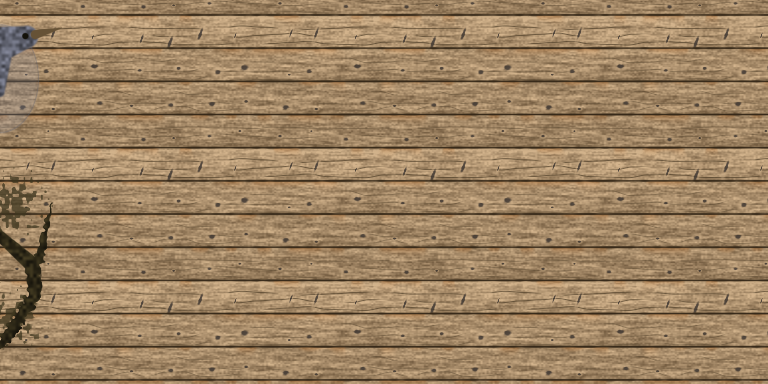
This texture is drawn by a Shadertoy shader. Its source:

```glsl
// Weathered horizontal boards: a tile of four planks repeats across and down.
// Wrapped value noise makes the grain, hashed cells place knots and cracks.
// A faded blue-grey bird and a mossy branch enter from the left edge.

const float PLANK = 0.0864;            // plank height, in canvas heights
const float ROWS = 4.0;                // planks in one tile
const vec2 TILE = vec2(0.685, PLANK * ROWS);
const float FIRST_SEAM = 0.039;        // below the top edge
const float SEAM_HALF = 0.0021;
const float CRACK_HALF = 0.0009;
const float KNOTS = 7.0;               // knot cells along one tile
const float GRAIN_CONTRAST = 2.1;

const vec3 WOOD_DARK = vec3(0.55, 0.45, 0.33);
const vec3 WOOD_LIGHT = vec3(0.79, 0.67, 0.52);
const vec3 SHADE = vec3(0.40, 0.32, 0.21);
const vec3 SEAM = vec3(0.20, 0.15, 0.09);
const vec3 RUST = vec3(0.70, 0.42, 0.18);
const vec3 KNOT = vec3(0.25, 0.22, 0.20);
const vec3 FEATHER = vec3(0.37, 0.38, 0.43);
const vec3 BARK = vec3(0.16, 0.14, 0.08);

float hash(vec2 p) {
    vec3 q = fract(vec3(p.xyx) * 0.1031);
    q += dot(q, q.yzx + 33.33);
    return fract((q.x + q.y) * q.z);
}

// Value noise that repeats once per tile; cells counts lattice cells
float noise(vec2 uv, vec2 cells) {
    vec2 p = uv * cells, i = floor(p), f = fract(p);
    f = f * f * (3.0 - 2.0 * f);
    vec2 a = mod(i, cells), b = mod(i + 1.0, cells);
    return mix(mix(hash(a), hash(vec2(b.x, a.y)), f.x),
               mix(hash(vec2(a.x, b.y)), hash(b), f.x), f.y);
}

// Distance to a segment whose radius tapers from ra to rb
float taper(vec2 p, vec2 a, vec2 b, float ra, float rb) {
    float h = clamp(dot(p - a, b - a) / dot(b - a, b - a), 0.0, 1.0);
    return length(p - mix(a, b, h)) - mix(ra, rb, h);
}

float cover(float d, float aa) { return 1.0 - smoothstep(-aa, aa, d); }

vec3 boards(vec2 p, float aa) {
    vec2 uv = vec2(p.x, p.y - FIRST_SEAM) / TILE;
    float row = mod(floor(uv.y * ROWS), ROWS);
    float v = fract(uv.y * ROWS);      // 0 at plank top, 1 at its bottom

    // Grain: long streaks, short fibres and fine speckle
    float grain = 0.35 * noise(uv, vec2(9.0, 52.0))
                + 0.35 * noise(uv, vec2(34.0, 88.0))
                + 0.30 * noise(uv, vec2(130.0, 80.0));
    float tone = 0.47 + GRAIN_CONTRAST * (grain - 0.5);
    tone += row < 0.5 ? 0.16 : 0.05 - 0.06 * row;
    tone += 0.25 * exp(-v * 9.0) - 0.12 * smoothstep(0.6, 1.0, v);
    vec3 col = mix(WOOD_DARK, WOOD_LIGHT, clamp(tone, -0.35, 1.15));

    // Broken wavy cracks along the grain, strongest on the first plank
    for (float i = 0.0; i < 3.0; i++) {
        vec2 key = vec2(i + 3.0, row + 11.0);
        float wave = noise(uv + hash(key), vec2(14.0, 4.0)) - 0.5;
        float level = 0.3 + 0.25 * i + 0.12 * hash(key) + 0.16 * wave;
        float gaps = smoothstep(0.45, 0.65, noise(uv + 0.3 * i, vec2(11.0, 8.0)));
        float line = cover(abs(v - level) * PLANK - CRACK_HALF, aa);
        col = mix(col, SHADE * 0.8, line * gaps * (row < 0.5 ? 0.9 : 0.55));
    }

    // Knots: dark cores with pale rims; upright splits on the first plank
    float along = uv.x * KNOTS;
    for (float i = -1.0; i <= 1.0; i++) {
        float cell = floor(along) + i;
        vec2 key = vec2(mod(cell, KNOTS), row);
        vec2 centre = vec2(cell + 0.15 + 0.7 * hash(key + 5.0),
                           0.48 + 0.38 * hash(key + 17.0));
        vec2 d = vec2(along - centre.x, v - centre.y) * vec2(TILE.x / KNOTS, PLANK);
        float size = mix(0.003, 0.009, pow(hash(key + 31.0), 2.0));
        size *= row > 2.5 ? 0.7 : 1.0;
        vec2 shape = row < 0.5 ? vec2(0.5, 1.9) : vec2(1.15, 0.8);
        d.x += row < 0.5 ? 0.35 * d.y : 0.0;
        float r = length(d / (size * shape)) + 0.7 * (grain - 0.5);
        col = mix(col, WOOD_LIGHT, 0.45 * exp(-pow(r - 1.7, 2.0) * 2.5));
        col = mix(col, KNOT, 0.85 * (1.0 - smoothstep(0.5, 1.3, r)));
    }

    // Rust stains just below each seam, then the seam itself
    float stain = smoothstep(0.58, 0.8, noise(uv, vec2(17.0, 8.0)));
    col = mix(col, RUST, 0.6 * stain * exp(-v * 11.0));
    float gap = min(v, 1.0 - v) * PLANK;
    float wear = 0.0012 * (noise(uv, vec2(40.0, 4.0)) - 0.5);
    col = mix(col, SHADE, 0.5 * exp(-gap / 0.003));
    return mix(col, SEAM, 0.95 * cover(gap - SEAM_HALF - wear, aa));
}

vec3 addBird(vec3 col, vec2 p, float mottle, float aa) {
    float breast = (length((p - vec2(0.0, 0.205)) / vec2(0.1, 0.14)) - 1.0) * 0.1;
    col = mix(col, FEATHER * 1.4, 0.25 * cover(breast, 0.008));
    col = mix(col, FEATHER, 0.45 * cover(abs(breast) - 0.001, aa));
    float head = taper(p, vec2(0.0, 0.115), vec2(0.07, 0.096), 0.046, 0.029);
    float wing = taper(p, vec2(0.0, 0.15), vec2(0.0, 0.24), 0.03, 0.012);
    col = mix(col, FEATHER * (0.6 + 0.8 * mottle), cover(min(head, wing), 0.004));
    float beak = taper(p, vec2(0.092, 0.09), vec2(0.16, 0.073), 0.012, 0.001);
    col = mix(col, SHADE, cover(beak, aa));
    return mix(col, BARK * 0.5, cover(length(p - vec2(0.066, 0.094)) - 0.008, aa));
}

vec3 addBranch(vec3 col, vec2 p, float mottle, float aa) {
    vec2 q = p + 0.012 * (mottle - 0.5);
    float d = taper(q, vec2(0.0, 0.615), vec2(0.085, 0.69), 0.014, 0.02);
    d = min(d, taper(q, vec2(0.085, 0.69), vec2(0.09, 0.77), 0.02, 0.018));
    d = min(d, taper(q, vec2(0.09, 0.77), vec2(0.0, 0.9), 0.018, 0.012));
    d = min(d, taper(q, vec2(0.1, 0.68), vec2(0.135, 0.53), 0.012, 0.003));
    float moss = min(length(p - vec2(0.035, 0.53)) - 0.06, length(p - vec2(0.03, 0.83)) - 0.05);
    float tufts = smoothstep(0.45, 0.65, mottle - moss * 7.0 - 0.1);
    col = mix(col, BARK * 1.5, 0.75 * tufts);
    return mix(col, BARK * (0.5 + 1.2 * mottle), cover(d, aa));
}

void mainImage(out vec4 fragColor, in vec2 fragCoord) {
    // Canvas heights, measured down from the top left
    vec2 p = vec2(fragCoord.x, iResolution.y - fragCoord.y) / iResolution.y;
    float aa = 0.8 / iResolution.y;
    float mottle = noise(p, vec2(110.0));
    vec3 col = boards(p, aa);
    col = addBird(col, p, mottle, aa);
    col = addBranch(col, p, mottle, aa);
    fragColor = vec4(col, 1.0);
}
```
